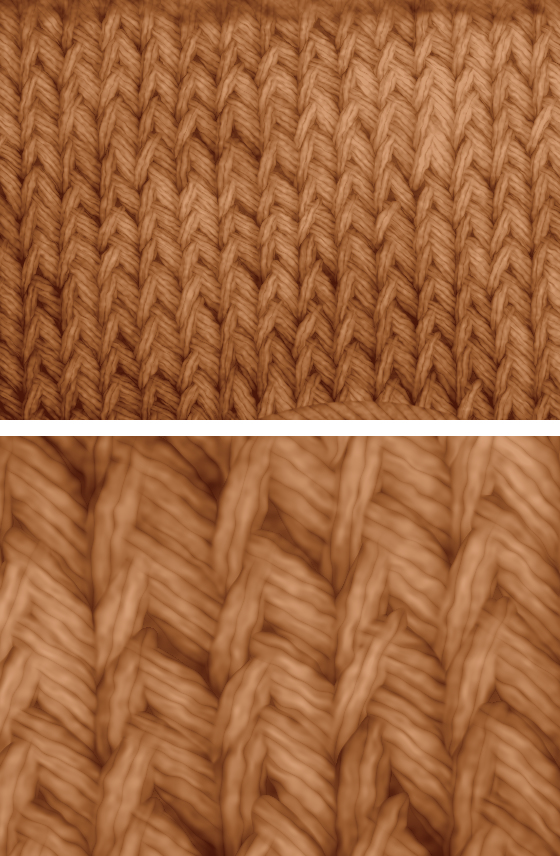
Top, the full canvas; bottom, a detail of the centre.
Write a Shadertoy shader that draws this texture.

```glsl
// Knitted fabric: columns of paired, steeply leaning yarn legs, like braids.
// Each leg is a pointed ellipse with twisted plies; legs are blended by depth,
// then lit unevenly, with a rolled upper edge and a loose lower strand.

const vec2 STITCHES = vec2(14.25, 12.0);     // repeats across and down
const vec2 TILT = vec2(0.29, -0.40);         // left and right leg, from vertical
const vec2 PLY_ANGLE = vec2(0.10, 0.44);     // ply twist of left and right leg
const vec2 LEG_WIDTH = vec2(0.235, 0.30);    // half width, left and right
const float LEG_LENGTH = 0.92;               // half length, in cells
const float PLY_SPACING = 0.16;
const float PLY_DEPTH = 0.30;
const float FIBRE_DEPTH = 0.20;
const float FUZZ = 0.13;
const float VALLEY = 0.10;                   // shade between columns
const float DEPTH_SHARPNESS = 24.0;
const float JITTER = 0.17;
const vec2 LIGHT_CENTRE = vec2(0.76, 0.76);
const vec3 SHADOW = vec3(0.29, 0.09, 0.035);
const vec3 YARN = vec3(0.595, 0.350, 0.172);
const vec3 HIGHLIGHT = vec3(0.83, 0.61, 0.45);

float hash(vec2 p) {
    vec3 q = fract(p.xyx * vec3(0.1031, 0.1030, 0.0973));
    q += dot(q, q.yzx + 33.33);
    return fract((q.x + q.y) * q.z);
}

float noise(vec2 p) {
    vec2 i = floor(p), f = fract(p);
    f = f * f * (3.0 - 2.0 * f);
    return mix(mix(hash(i), hash(i + vec2(1, 0)), f.x),
               mix(hash(i + vec2(0, 1)), hash(i + vec2(1, 1)), f.x), f.y);
}

// Rounded plies with soft grooves, plus fine fibres along them
float plyTone(vec2 local, float angle, float seed) {
    vec2 across = vec2(cos(angle), sin(angle));
    float phase = dot(local, across) + 0.03 * noise(local * 5.0 + seed * 50.0);
    float run = dot(local, vec2(-across.y, across.x));
    float ridge = abs(sin(3.14159 * (phase / PLY_SPACING + seed)));
    float fibre = noise(vec2(phase * 22.0, run * 6.0) + seed * 91.0);
    return PLY_DEPTH * (sqrt(ridge + 0.03) - 0.75) + FIBRE_DEPTH * (fibre - 0.5);
}

// Returns tone and blend weight of one leg; side is -1 (left) or 1 (right)
vec2 yarnLeg(vec2 p, vec2 cell, float side) {
    vec2 key = cell * vec2(2.0, 1.0) + vec2(side * 0.5 + 40.5, 17.0);
    float seed = hash(key), vary = hash(key + 61.7) - 0.5;
    bool left = side < 0.0;
    vec2 centre = cell + vec2(side * 0.25, 0.5 + 0.07 * side);
    centre += JITTER * (vec2(hash(key + 13.1), hash(key + 29.3)) - 0.5) * vec2(0.5, 1.7);
    float tilt = (left ? TILT.x : TILT.y) + 0.22 * vary;
    vec2 up = vec2(sin(tilt), cos(tilt)), d = p - centre;
    vec2 local = vec2(dot(d, vec2(up.y, -up.x)), dot(d, up));
    local.x += side * 0.10 * (local.y * local.y - 0.1);

    float width = left ? LEG_WIDTH.x : LEG_WIDTH.y;
    width *= 1.0 + 0.25 * (seed - 0.5);
    vec2 r = vec2(local.x / width, local.y / LEG_LENGTH);
    r *= r;
    float height = sqrt(max(0.0, 1.0 - r.x - r.y));
    float depth = 0.6 * height + 0.22 * local.y + 0.08 * vary;
    float tone = 0.0 + 0.66 * height + 0.08 * local.y + 0.18 * vary;
    float angle = left ? PLY_ANGLE.x : PLY_ANGLE.y;
    tone += plyTone(local, angle, seed) * smoothstep(0.0, 0.6, height);
    return vec2(tone, exp(DEPTH_SHARPNESS * depth) * smoothstep(0.0, 0.25, height));
}

float knitTone(vec2 p) {
    vec2 home = floor(p);
    vec2 total = vec2(0.05 + 0.15 * noise(p * 6.0), 1.0);  // gap behind the legs
    for (int y = -1; y <= 1; y++)
        for (int x = -1; x <= 1; x++)
            for (float side = -1.0; side < 2.0; side += 2.0) {
                vec2 leg = yarnLeg(p, home + vec2(x, y), side);
                total += vec2(leg.x, 1.0) * leg.y;
            }
    float valley = pow(abs(cos(3.14159 * (p.x - 0.5))), 8.0);
    return total.x / total.y - VALLEY * valley;
}

void mainImage(out vec4 fragColor, in vec2 fragCoord) {
    vec2 uv = fragCoord / iResolution.xy;
    vec2 p = uv * STITCHES;

    // Hand-made drift of the columns and rows, and slightly frayed outlines
    vec2 drift = vec2(noise(p * 0.55 + 3.0), noise(p * 0.45 + 27.0)) - 0.5;
    vec2 fray = vec2(noise(p * 7.0), noise(p * 7.0 + 51.0)) - 0.5;
    float tone = knitTone(p + drift * vec2(0.14, 0.7) + 0.04 * fray);

    // Rolled upper edge: slanted bumps in shade
    float edge = uv.y + 0.03 * (noise(vec2(p.x * 2.2, 5.0)) - 0.5);
    float roll = smoothstep(0.935, 0.97, edge);
    float bumps = 0.06 + 0.40 * noise(vec2(p.x * 2.6 + p.y * 2.0, p.y * 3.5));
    tone = mix(tone, bumps + 0.3 * (tone - 0.4), roll * 0.85);

    // Loose strand arching over the lower edge
    float bow = uv.x - 0.645;
    float offset = (uv.y - 0.018 + 1.25 * bow * bow) / 0.030;
    float strand = 1.0 - smoothstep(0.82, 1.0, abs(offset));
    float strandTone = 0.28 + 0.36 * sqrt(max(0.0, 1.0 - offset * offset));
    strandTone += plyTone(vec2(offset * 0.16, p.x * 0.8), 0.5, 0.3);
    tone = mix(tone, strandTone, strand);

    // Warm uneven light, soft blotches and fuzz
    tone += 0.23 - 0.36 * length((uv - LIGHT_CENTRE) * vec2(0.8, 1.0));
    tone += 0.16 * (noise(uv * vec2(3.0, 6.0) + 8.0) - 0.5);
    tone += FUZZ * (noise(p * 13.0) - 0.5);
    tone = clamp(tone, 0.0, 1.0);

    vec3 color = mix(SHADOW, YARN, min(tone * 2.0, 1.0));
    color = mix(color, HIGHLIGHT, max(tone * 2.0 - 1.0, 0.0));
    fragColor = vec4(color, 1.0);
}
```
